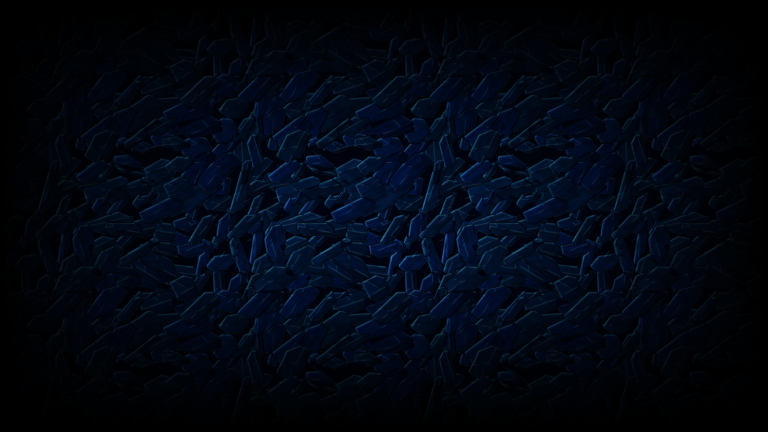
Give the GLSL for this texture, as a Shadertoy shader.

```glsl
// Dark blue bed of overlapping faceted stone shards, repeated 4 x 2 and lit from the upper left.
// Each wrapped grid cell holds one chamfered slab turned by a periodic flow field; the highest
// slab wins, creases darken where slabs meet, and a vignette fades every border to black.

const float TAU = 6.2831853;
const vec2 REPEATS = vec2(4.0, 2.0);      // tiles across and down
const vec2 CELLS = vec2(10.0, 11.0);      // shards across and down one tile
const vec2 LENGTH_RANGE = vec2(0.55, 1.3);  // half lengths, in cells
const vec2 WIDTH_RANGE = vec2(0.26, 0.66);  // half widths, in cells
const float RANK_HEIGHT = 1.6;            // how strongly shards stack
const float BEVEL_SLOPE = 3.4;
const float BEVEL_WIDTH = 0.15;
const float RIM_INSET = 0.055;
const float RIM_WIDTH = 0.06;
const vec2 LIGHT_DIR = vec2(-0.8, 0.6);
const vec2 FADE_POWER = vec2(0.9, 1.25);  // vignette falloff in x and y
const vec3 GAP_COLOR = vec3(0.0, 0.014, 0.06);
const vec3 SLATE_COLOR = vec3(0.015, 0.155, 0.34);
const vec3 DEEP_COLOR = vec3(0.008, 0.12, 0.4);
const vec3 RIM_COLOR = vec3(0.14, 0.28, 0.27);

float hash(vec2 p) {
    return fract(sin(dot(p, vec2(127.1, 311.7))) * 43758.5453);
}

vec2 hash2(vec2 p) {
    return vec2(hash(p), hash(p + 37.3));
}

float noise(vec2 p) {
    vec2 i = floor(p), f = fract(p);
    f = f * f * (3.0 - 2.0 * f);
    return mix(mix(hash(i), hash(i + vec2(1, 0)), f.x),
               mix(hash(i + vec2(0, 1)), hash(i + vec2(1, 1)), f.x), f.y);
}

// Lean of the shards: steep on one side of the tile, nearly flat on the other
float flowAngle(vec2 cell) {
    vec2 t = cell / CELLS * TAU;
    return 0.8 + 0.5 * sin(t.x) + 0.2 * cos(t.x + t.y) + 0.2 * sin(2.0 * t.y - t.x);
}

// Slab with cut corners: signed distance in x, outward local normal in yz
vec3 slab(vec2 p, vec2 size, float cut) {
    vec2 s = vec2(p.x < 0.0 ? -1.0 : 1.0, p.y < 0.0 ? -1.0 : 1.0);
    vec2 a = abs(p);
    vec2 cutNormal = vec2(0.66, 0.75);
    float depth = s.x * s.y > 0.0 ? cut : 0.15 * cut;
    vec3 best = vec3(a.y - size.y, 0.0, s.y);
    float endDist = a.x - size.x;
    float cutDist = dot(a - size, cutNormal) + depth;
    if (endDist > best.x) best = vec3(endDist, s.x, 0.0);
    if (cutDist > best.x) best = vec3(cutDist, s * cutNormal);
    return best;
}

vec3 stoneColor(vec2 g, float px) {
    float top = -100.0, second = -100.0, dist = 1.0;
    vec2 local = vec2(0), normal = vec2(0), topCell = vec2(0);

    // Find the highest shard and the runner-up
    for (int j = -2; j <= 2; j++)
    for (int i = -2; i <= 2; i++) {
        vec2 id = floor(g) + vec2(i, j);
        vec2 cell = mod(id, CELLS);
        vec2 seed = hash2(cell), shape = hash2(cell + 71.7);
        float angle = flowAngle(cell) + 1.1 * (hash(cell + 19.1) - 0.5);
        vec2 axis = vec2(cos(angle), sin(angle));
        mat2 turn = mat2(axis.x, axis.y, -axis.y, axis.x);
        vec2 p = (g - id - 0.15 - 0.7 * seed) * turn;
        vec2 size = vec2(mix(LENGTH_RANGE.x, LENGTH_RANGE.y, shape.x),
                         mix(WIDTH_RANGE.x, WIDTH_RANGE.y, shape.y));
        vec3 d = slab(p, size, mix(0.15, 0.55, seed.y));
        float height = RANK_HEIGHT * hash(cell + 5.9) * step(d.x, 0.0)
                     + BEVEL_SLOPE * min(-d.x, BEVEL_WIDTH);
        if (height > top) {
            second = top;
            top = height;
            dist = d.x;
            local = p;
            normal = turn * d.yz;
            topCell = cell;
        } else second = max(second, height);
    }

    // Facets split by a ridge and a cross break, with bevels and streaks along the grain
    vec2 look = hash2(topCell + 13.7);
    float ridge = local.y - 0.4 * (look.x - 0.5) - 0.4 * local.x * (look.y - 0.5);
    float split = local.x + 0.7 * local.y - 0.9 * (look.y - 0.5);
    float lit = dot(normal, LIGHT_DIR);
    float bevel = 1.0 - smoothstep(BEVEL_WIDTH - px, BEVEL_WIDTH + px, -dist);
    float grain = noise(local * vec2(3.0, 9.0) + 40.0 * look);
    float tone = 0.27 + 0.26 * look.x + 0.14 * step(0.0, ridge) - 0.1 * step(0.0, split);
    tone = (tone + 0.2 * lit * bevel) * mix(0.7, 1.25, grain);

    // Creases, gaps and thin bright rims, with fainter lines along the folds
    float crease = smoothstep(0.0, 0.25, top - second);
    float solid = 1.0 - smoothstep(-0.06, 0.02, dist);
    float rim = 1.0 - smoothstep(0.2 * RIM_WIDTH, RIM_WIDTH, abs(dist + RIM_INSET));
    float fold = min(abs(ridge), abs(split) + 0.6 * step(ridge, 0.0));
    float foldLine = 1.0 - smoothstep(0.01, 0.05, fold);
    float shine = rim * (0.12 + max(lit, 0.0)) + 0.45 * foldLine * smoothstep(0.3, 0.6, grain);
    vec3 face = mix(SLATE_COLOR, DEEP_COLOR, smoothstep(0.35, 0.9, look.y));
    vec3 color = mix(GAP_COLOR, face, max(tone, 0.0) * crease * solid);
    return color + RIM_COLOR * shine * mix(0.45, 1.05, grain) * mix(0.4, 1.0, crease);
}

void mainImage(out vec4 fragColor, in vec2 fragCoord) {
    vec2 grid = REPEATS * CELLS;
    float px = grid.y / iResolution.y;
    vec3 color = vec3(0);
    for (int k = 0; k < 4; k++) {  // four samples smooth the overlaps
        vec2 offset = vec2(k % 2, k / 2) * 0.5 - 0.25;
        color += 0.25 * stoneColor((fragCoord + offset) / iResolution.xy * grid, 0.5 * px);
    }

    // Vignette reaches black on all four edges
    vec2 fade = pow(max(sin(0.5 * TAU * fragCoord / iResolution.xy), 0.0), FADE_POWER);
    fragColor = vec4(color * fade.x * fade.y, 1.0);
}
```
